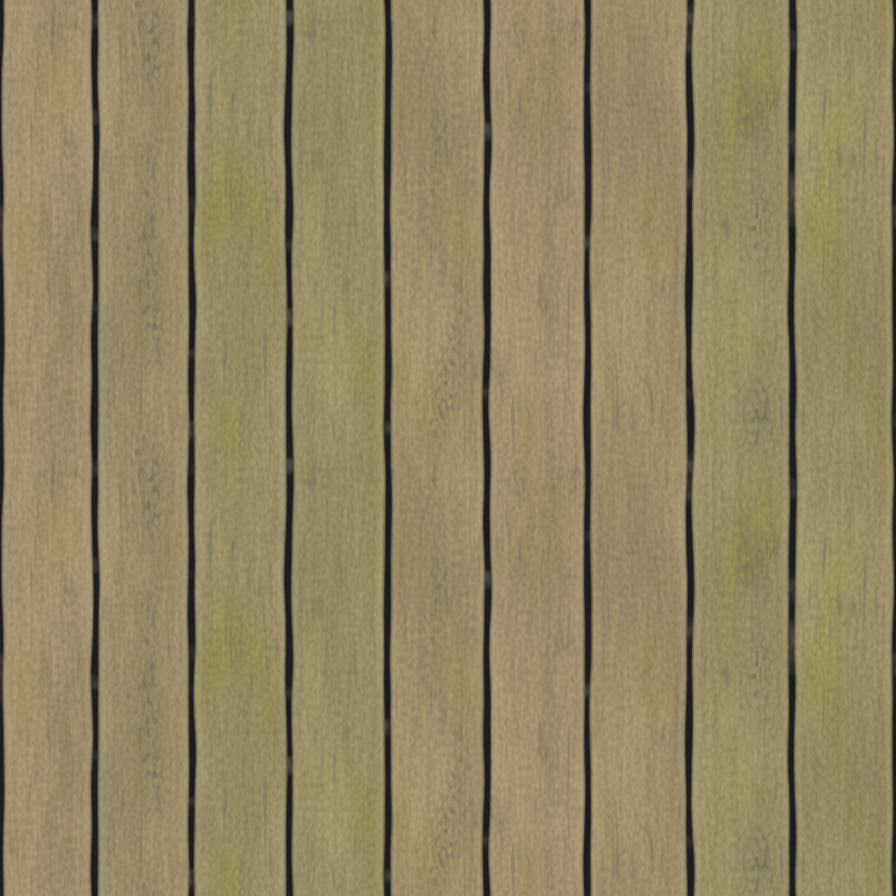
Give the GLSL for this texture, as a three.js fragment shader.

```glsl
// Weathered deck of nine vertical boards parted by narrow, uneven dark gaps.
// Each board gets its own tint, grain, stains and pitted wear from stretched
// gradient noise that wraps in height, so the wood pattern repeats twice down.
varying vec2 vUv;

const float BOARDS = 9.0;
const float TILES_DOWN = 2.0;
const float SOFT = 0.0012;

const vec3 WARM_WOOD = vec3(0.625, 0.555, 0.420);
const vec3 OLIVE_WOOD = vec3(0.590, 0.550, 0.390);
const vec3 PALE_WOOD = vec3(0.680, 0.630, 0.510);
const vec3 WORN_GREY = vec3(0.390, 0.370, 0.320);
const vec3 GAP_DARK = vec3(0.105, 0.115, 0.130);
const vec3 GAP_DEBRIS = vec3(0.330, 0.310, 0.260);

float hash(vec2 p) {
  vec3 q = fract(vec3(p.xyx) * 0.1031);
  q += dot(q, q.yzx + 33.33);
  return fract((q.x + q.y) * q.z);
}

// Dot product of a lattice gradient with the offset from its corner.
float corner(vec2 cell, vec2 offset, float period) {
  cell.y = mod(cell.y, period);
  float angle = 6.28318 * hash(cell);
  return dot(vec2(cos(angle), sin(angle)), offset);
}

// Gradient noise, about -0.7 to 0.7, wrapping in y after a whole period.
float noise(vec2 p, float period) {
  vec2 i = floor(p);
  vec2 f = p - i;
  vec2 w = f * f * f * (f * (f * 6.0 - 15.0) + 10.0);
  vec2 e = vec2(1.0, 0.0);
  float low = mix(corner(i, f, period), corner(i + e, f - e, period), w.x);
  float high = mix(corner(i + e.yx, f - e.yx, period),
                   corner(i + e.xx, f - e.xx, period), w.x);
  return mix(low, high, w.y);
}

// Noise with separate frequencies across the canvas and up one tile.
float grain(vec2 p, float across, float up) {
  return noise(p * vec2(across, up), up);
}

// Gap centre: boards widen slightly to the right and their sides wander.
float gapCentre(float i, float v) {
  float wander = noise(vec2(i * 7.3 + 0.4, v * 5.0), 5.0);
  return i * (0.1057 + 0.0006 * i) + 0.0032 * wander;
}

float gapHalfWidth(float i, float v) {
  return 0.0032 + 0.0016 * noise(vec2(i * 5.7 + 20.3, v * 7.0), 7.0);
}

// Pitted strip down a board: fine pores gathered by a broad patchy mask.
float pittedWear(vec2 p, float offset, float width, float strength) {
  float strip = exp(-offset * offset / (width * width));
  float patches = smoothstep(-0.35, 0.35, grain(p + 4.0, 24.0, 5.0));
  float pores = smoothstep(-0.05, 0.4, grain(p, 190.0, 50.0));
  return strength * strip * patches * (0.2 + 0.8 * pores);
}

vec3 woodColour(vec2 p, float board, float across) {
  float warmth = 0.5 + 0.5 * sin(board * 1.26 + 1.6);
  vec3 wood = mix(OLIVE_WOOD, WARM_WOOD, warmth);

  // Broad fading and yellow-green stains
  float fade = grain(p, 11.0, 2.0);
  float stain = smoothstep(0.0, 0.5, grain(p + 9.0, 16.0, 3.0));
  wood *= 1.0 + 0.09 * fade;
  wood = mix(wood, wood * vec3(0.99, 1.0, 0.87), stain * (1.0 - 0.6 * warmth));

  // Long fibres, short fibres and surface tooth
  float fibres = 0.055 * grain(p, 75.0, 3.0) + 0.07 * grain(p, 210.0, 9.0);
  float tooth = 0.10 * grain(p + 2.0, 240.0, 75.0);
  wood *= 1.0 + fibres + tooth;

  // Thin drying cracks
  float crack = smoothstep(0.32, 0.55, grain(p + 6.0, 130.0, 7.0));
  wood = mix(wood, WORN_GREY, 0.3 * crack);

  // Every third board is heavily pitted; the rest carry a few smudges
  float heavy = step(abs(mod(board, 3.0) - 1.0), 0.1);
  float centre = 0.53 + 0.12 * hash(vec2(board, 3.0));
  float wear = pittedWear(p, across - centre, 0.18, mix(0.16, 0.52, heavy));
  float smudge = smoothstep(0.28, 0.55, grain(p + 13.0, 32.0, 8.0));
  wear += 0.28 * smudge * smoothstep(-0.2, 0.4, grain(p + 5.0, 170.0, 45.0));
  return mix(wood, WORN_GREY, clamp(wear, 0.0, 0.7));
}

void main() {
  float v = fract(vUv.y * TILES_DOWN);

  // Find the board, its two sides and the nearest gap
  float board = 0.0, left = -1.0, right = 2.0;
  float gapDist = 1.0, gapId = 0.0;
  for (int n = 0; n <= int(BOARDS); n++) {
    float i = float(n);
    float d = vUv.x - gapCentre(i, v);
    if (d >= 0.0) { board = min(i, BOARDS - 1.0); left = d; }
    else right = min(right, -d);
    float edge = abs(d) - gapHalfWidth(i, v);
    if (edge < gapDist) { gapDist = edge; gapId = i; }
  }
  float across = clamp(left / max(left + right, 0.001), 0.0, 1.0);
  vec3 colour = woodColour(vec2(vUv.x + board * 3.7, v), board, across);

  // Rounded sides: a pale worn rim that falls into shadow at the gap
  float rim = smoothstep(0.001, 0.004, gapDist) * smoothstep(0.011, 0.005, gapDist);
  colour = mix(colour, PALE_WOOD, 0.28 * rim);
  colour *= mix(0.72, 1.0, smoothstep(0.0, 0.0035, gapDist));

  // Gap with scraps of debris caught in it
  float caught = smoothstep(0.22, 0.42, noise(vec2(gapId * 3.1 + 0.6, v * 12.0), 12.0));
  float scraps = caught * (0.6 + 0.6 * grain(vUv.xx * vec2(1.0, 0.0) + vec2(0.0, v), 160.0, 40.0));
  vec3 gap = mix(GAP_DARK, GAP_DEBRIS, clamp(scraps, 0.0, 1.0));
  colour = mix(gap, colour, smoothstep(-SOFT, SOFT, gapDist));

  gl_FragColor = vec4(colour, 1.0);
}
```
